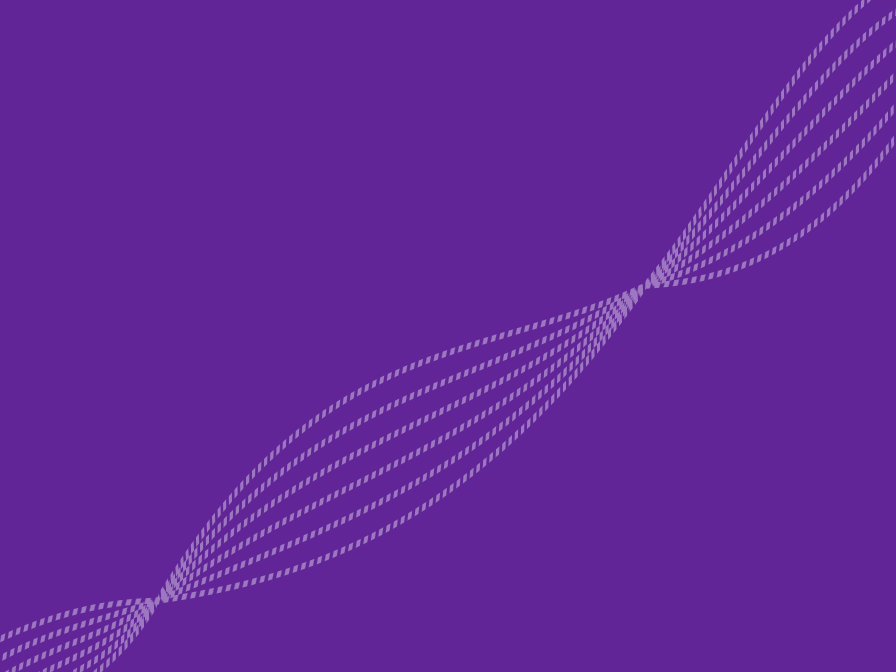
Give the GLSL for this background, as a WebGL 1 fragment shader.

```glsl
precision highp float;
// A twisted ribbon of dashed strands rising across a flat violet ground.
// Two cubic edge curves cross at the knots; the strands are even blends of them,
// each cut into short slanted dashes by a repeating stripe.
uniform vec2 u_resolution;

const vec3 GROUND = vec3(0.380, 0.145, 0.596);
const vec3 DASH = vec3(0.615, 0.470, 0.755);

const float ASPECT = 4.0 / 3.0;
const float STRANDS = 6.0;
const float HALF_WIDTH = 0.0044;   // half thickness of a strand
const float PERIOD = 0.0124;       // distance from dash to dash
const float FILL = 0.54;           // share of the period that is inked
const float LEAN = 0.8;            // slant of the dashes
const vec2 RISE = vec2(0.84, 0.543); // main direction of the ribbon

// Crossing points of the ribbon
const vec2 KNOT_A = vec2(0.2344, 0.1059);
const vec2 KNOT_B = vec2(0.9601, 0.5747);

// Ribbon edges as (lower, upper) heights at the canvas sides
const vec2 LEFT_ENDS = vec2(-0.097, 0.049);
const vec2 RIGHT_ENDS = vec2(0.795, 1.029);

// A chord between two edge pairs, bent by a bulge near its start and its end
vec2 lobe(float t, vec2 start, vec2 end, vec2 bulgeStart, vec2 bulgeEnd) {
  return mix(start, end, t) + t * (1.0 - t) * mix(bulgeStart, bulgeEnd, t);
}

// Heights of the lower and upper ribbon edge at x
vec2 ribbonEdges(float x) {
  if (x < KNOT_A.x) {
    return lobe(x / KNOT_A.x, LEFT_ENDS, KNOT_A.yy,
                vec2(0.0, 0.052), vec2(-0.191, 0.056));
  }
  if (x < KNOT_B.x) {
    return lobe((x - KNOT_A.x) / (KNOT_B.x - KNOT_A.x), KNOT_A.yy, KNOT_B.yy,
                vec2(-0.365, 0.734), vec2(-0.556, 0.127));
  }
  return lobe((x - KNOT_B.x) / (ASPECT - KNOT_B.x), KNOT_B.yy, RIGHT_ENDS,
              vec2(-0.20, 0.0), vec2(-0.286, 0.26));
}

// Coverage of a band, softened over one pixel
float band(float distance, float halfSize, float pixel) {
  return clamp(0.5 + (halfSize - abs(distance)) / pixel, 0.0, 1.0);
}

void main() {
  vec2 p = gl_FragCoord.xy / u_resolution * vec2(ASPECT, 1.0);
  float pixel = 1.0 / u_resolution.y;

  // Edge heights and slopes in this column
  const float STEP = 0.002;
  vec2 edges = ribbonEdges(p.x);
  vec2 slopes = (ribbonEdges(p.x + STEP) - ribbonEdges(p.x - STEP)) / (2.0 * STEP);

  float along = dot(p, RISE);
  float stretch = length(vec2(1.0, LEAN));
  float ink = 0.0;

  for (float i = 0.0; i < STRANDS; i++) {
    float blend = i / (STRANDS - 1.0);
    float slope = mix(slopes.x, slopes.y, blend);
    float across = (p.y - mix(edges.x, edges.y, blend)) / length(vec2(1.0, slope));

    // Slanted stripes cut the strand into dashes
    float stripe = (fract((along - LEAN * across) / PERIOD) - 0.5) * PERIOD / stretch;
    float dash = band(stripe, 0.5 * FILL * PERIOD / stretch, pixel);
    ink = max(ink, dash * band(across, HALF_WIDTH, pixel));
  }

  gl_FragColor = vec4(mix(GROUND, DASH, ink), 1.0);
}
```
